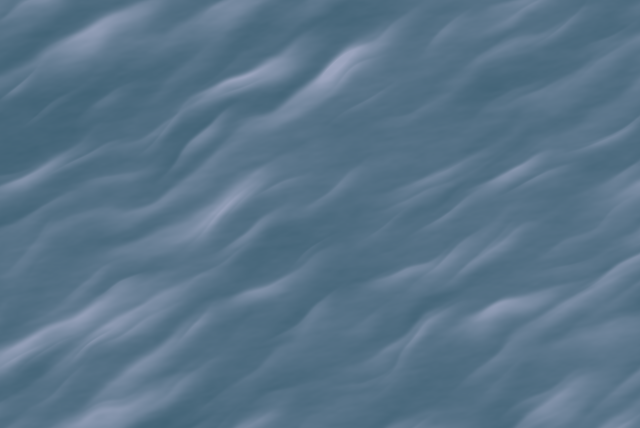
This texture is drawn by a Shadertoy shader. Its source:

```glsl
// Wind-driven water: pale, slanted crests scattered over a slate-blue swell.
// Crests come from jittered cells in a rotated frame, each with a sharp upper
// edge and a soft lower tail; stretched noise adds the swell and fine ripples.

const vec3  TROUGH_COLOUR = vec3(0.288, 0.410, 0.488);
const vec3  FOAM_COLOUR   = vec3(0.600, 0.640, 0.740);
const float WIND_ANGLE    = 0.55;              // slant of the crests, radians
const float RIPPLE_ANGLE  = 0.20;              // slant of the fine ripples
const vec2  CELL_SIZE     = vec2(0.55, 0.15);  // along and across the wind
const float CREST_LENGTH  = 0.24;
const float SHARP_EDGE    = 0.014;
const float SOFT_TAIL     = 0.046;
const float BASE_TONE     = 0.040;
const float LARGE_CRESTS  = 1.10;
const float MIDDLE_CRESTS = 0.65;
const float SMALL_CRESTS  = 0.32;
const float SWELL         = 0.55;
const float RIPPLES       = 0.14;

vec2 hash2(vec2 p) {
    vec3 q = fract(p.xyx * vec3(0.1031, 0.1030, 0.0973));
    q += dot(q, q.yzx + 33.33);
    return fract((q.xx + q.yz) * q.zy);
}

float valueNoise(vec2 p) {
    vec2 cell = floor(p);
    vec2 f = fract(p);
    f = f * f * (3.0 - 2.0 * f);
    float low  = mix(hash2(cell).x, hash2(cell + vec2(1, 0)).x, f.x);
    float high = mix(hash2(cell + vec2(0, 1)).x, hash2(cell + vec2(1, 1)).x, f.x);
    return mix(low, high, f.y);
}

// Value noise centred on zero.
float wave(vec2 p) {
    return valueNoise(p) - 0.5;
}

vec2 rotate(vec2 p, float angle) {
    float c = cos(angle), s = sin(angle);
    return vec2(c * p.x + s * p.y, c * p.y - s * p.x);
}

// Sum of the curved crests in the neighbouring cells.
float crests(vec2 p, float seed) {
    vec2 home = floor(p / CELL_SIZE);
    float sum = 0.0;
    for (int j = -1; j <= 1; j++)
    for (int i = -1; i <= 1; i++) {
        vec2 cell = home + vec2(i, j);
        vec2 key = cell + seed;
        vec2 shape = hash2(key + 71.0);
        vec2 bend = hash2(key + 137.0) - 0.5;
        vec2 d = p - (cell + hash2(key)) * CELL_SIZE;

        d.y -= 0.32 * bend.x * d.x + 0.9 * bend.y * d.x * d.x;
        float along = d.x / (CREST_LENGTH * mix(0.45, 1.0, shape.x));
        float width = d.y > 0.0 ? SHARP_EDGE : SOFT_TAIL;
        float across = d.y / (width * mix(0.65, 1.1, shape.x));
        sum += pow(shape.y, 1.3) * exp(-along * along - across * across);
    }
    return sum;
}

void mainImage(out vec4 fragColor, in vec2 fragCoord) {
    vec2 canvas = fragCoord / iResolution.y;
    vec2 wind = rotate(canvas, WIND_ANGLE) + 8.0;
    vec2 ripple = rotate(canvas, RIPPLE_ANGLE) + 5.0;

    // Uneven warp keeps the crest lines from running straight.
    vec2 warped = wind;
    warped.y += 0.060 * wave(wind * vec2(5.0, 6.0));
    warped.y += 0.020 * wave(wind * vec2(14.0, 22.0) + 40.0);

    // Broad swell, in three stretched octaves.
    float swell = 0.45 * wave(warped * vec2(1.8, 5.0))
                + 0.35 * wave(warped * vec2(4.0, 13.0) + 17.0)
                + 0.20 * wave(warped * vec2(8.0, 30.0) + 31.0);

    // Fine ripples lie flatter than the crests.
    float fine = 0.45 * wave(ripple * vec2(14.0, 60.0))
               + 0.35 * wave(ripple * vec2(34.0, 110.0) + 9.0)
               + 0.20 * wave(ripple * vec2(75.0, 160.0) + 23.0);

    // Large crests, broken up along their length, and smaller ones between.
    float breakup = mix(0.65, 1.25, valueNoise(warped * vec2(9.0, 30.0) + 60.0));
    float foam = LARGE_CRESTS * breakup * crests(warped, 11.0)
               + MIDDLE_CRESTS * breakup * crests(warped * 1.4, 311.0)
               + SMALL_CRESTS * crests(warped * 2.3, 211.0);

    float tone = BASE_TONE + SWELL * swell + foam;
    tone = clamp(tone, -0.05, 1.0) + RIPPLES * fine;
    fragColor = vec4(mix(TROUGH_COLOUR, FOAM_COLOUR, tone), 1.0);
}
```
